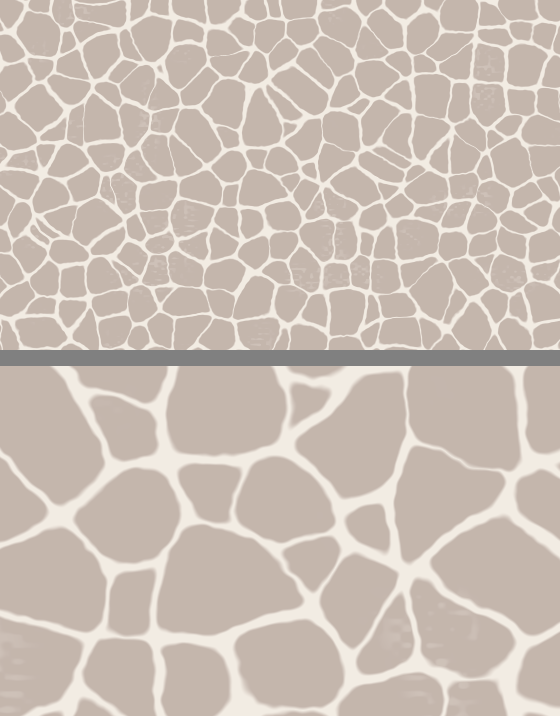
Top, the full canvas; bottom, a detail of the centre.
This pattern is drawn by a Shadertoy shader. Its source:

```glsl
float hash(vec2 p) {
    return fract(sin(dot(p, vec2(127.1, 311.7))) * 43758.5453);
}

vec2 hash2(vec2 p) {
    return vec2(hash(p), hash(p + 57.3));
}

float noise(vec2 p) {
    vec2 i = floor(p), f = fract(p);
    f = f * f * (3.0 - 2.0 * f);
    return mix(mix(hash(i), hash(i + vec2(1, 0)), f.x),
               mix(hash(i + vec2(0, 1)), hash(i + vec2(1, 1)), f.x), f.y);
}

vec2 noise2(vec2 p) {
    return vec2(noise(p), noise(p + 31.7)) - 0.5;
}

// Scattered cell centre
vec2 site(vec2 cell) {
    return cell + 0.5 + 0.88 * (hash2(cell) - 0.5);
}

// Heavier cells grow at the cost of their neighbours
float weight(vec2 cell) {
    float h = hash(cell + 19.1);
    return 0.5 * h * h;
}

// Rounded distance to the border of the weighted Voronoi cell around p
float patchDistance(vec2 p) {
    vec2 base = floor(p), owner = base;
    float nearest = 1e5;
    for (int y = -2; y <= 2; y++)
    for (int x = -2; x <= 2; x++) {
        vec2 cell = base + vec2(x, y);
        vec2 r = site(cell) - p;
        float power = dot(r, r) - weight(cell);
        if (power < nearest) {
            nearest = power;
            owner = cell;
        }
    }

    // Smooth minimum over all bisectors rounds the corners
    float sum = 0.0;
    for (int y = -2; y <= 2; y++)
    for (int x = -2; x <= 2; x++) {
        if (x == 0 && y == 0) continue;
        vec2 cell = owner + vec2(x, y);
        vec2 r = site(cell) - p;
        float power = dot(r, r) - weight(cell);
        float d = 0.5 * (power - nearest) / length(site(cell) - site(owner));
        // Each shared edge has its own gap width
        d += 0.055 * (hash(owner + cell + 7.7) - 0.5);
        sum += exp(-18.0 * d);
    }
    return -log(sum) / 18.0;
}

void mainImage(out vec4 fragColor, in vec2 fragCoord) {
    vec2 p = 11.8 * fragCoord / iResolution.y + 40.0;

    // Broad bend plus a fine ragged wobble
    vec2 q = p + 0.4 * noise2(p * 0.7) + 0.1 * noise2(p * 2.7)
               + 0.035 * noise2(p * 9.0);
    float d = patchDistance(q) + 0.02 * (noise(p * 3.0) - 0.5);

    // Soft pale gaps between the patches
    float blur = 11.8 / iResolution.y;
    float gap = 1.0 - smoothstep(0.018 - 0.2 * blur, 0.062 + 0.2 * blur, d);

    // Rare worn specks inside the patches
    float worn = smoothstep(0.7, 0.9, noise(p * 0.8 + 11.0))
               * smoothstep(0.55, 0.85, noise(p * vec2(8.0, 11.0)));
    gap = max(gap, 0.22 * worn);

    vec3 tan_ = vec3(0.768, 0.712, 0.676);
    vec3 cream = vec3(0.95, 0.925, 0.89);
    fragColor = vec4(mix(tan_, cream, gap), 1.0);
}
```
